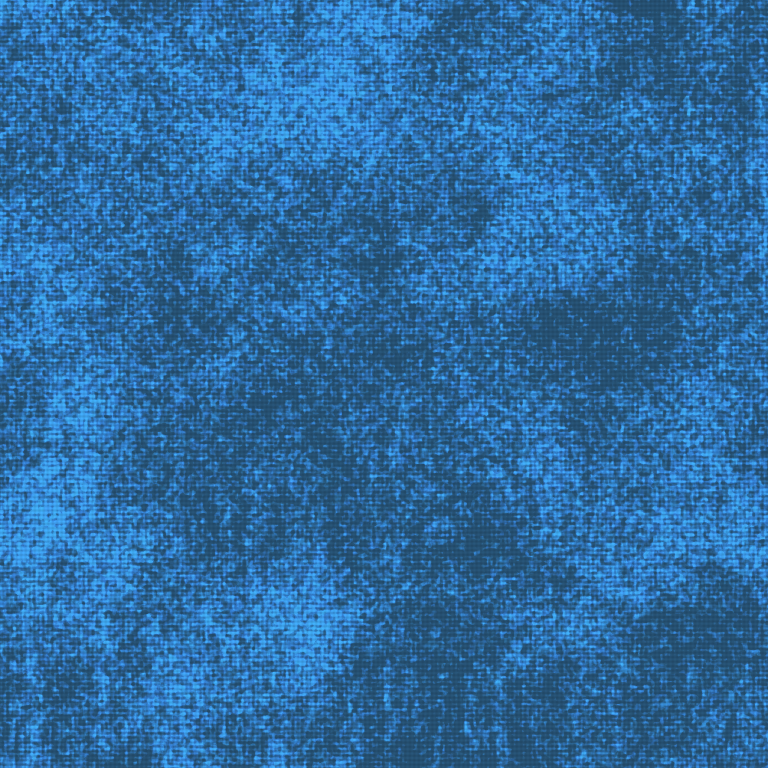
Give the GLSL for this texture, as a Shadertoy shader.

```glsl
// Worn blue woven cloth: cloudy patches of bright flecks, fine threads and faint vertical streaks.

#define THREADS 172.0        // threads across the canvas
#define FLECKS 235.0         // fleck cells across the canvas
#define CLOUDS 4.6           // large patches across the canvas
#define CLOUD_AMOUNT 0.56
#define FLECK_AMOUNT 0.74
#define STREAK_AMOUNT 0.30
#define WEAVE_AMOUNT 0.27
#define WEAVE_SHADE 0.055

const float TAU = 6.2831853;

// Three random values in 0..1 for one cell
vec3 hashCell(vec2 cell, float seed) {
    uvec3 h = uvec3(ivec3(vec3(cell, seed))) * 1664525u + 1013904223u;
    h.x += h.y * h.z; h.y += h.z * h.x; h.z += h.x * h.y;
    h ^= h >> 16u;
    h.x += h.y * h.z; h.y += h.z * h.x; h.z += h.x * h.y;
    return vec3(h >> 8u) / 16777216.0;
}

// Soft cellular noise: random cell values blended by distance, spread near 1 around 0
float cellNoise(vec2 p, float seed) {
    vec2 base = floor(p);
    float total = 0.0, weights = 0.0;
    for (int y = -1; y <= 1; y++)
    for (int x = -1; x <= 1; x++) {
        vec2 cell = base + vec2(x, y);
        vec3 rnd = hashCell(cell, seed);
        vec2 offset = cell + 0.1 + 0.8 * rnd.xy - p;
        float weight = exp(-6.0 * dot(offset, offset));
        total += weight * rnd.z;
        weights += weight;
    }
    return (total / weights - 0.5) * 4.5;
}

// Layered patches, from broad clouds down to small tufts
float cloudLayers(vec2 p) {
    mat2 turn = mat2(0.8, 0.6, -0.6, 0.8);
    float sum = 0.0, gain = 0.72;
    vec2 q = p * CLOUDS;
    for (int i = 0; i < 4; i++) {
        sum += gain * cellNoise(q, 3.0 + float(i));
        q = turn * q * 2.15 + 7.3;
        gain *= 0.72;
    }
    return sum;
}

// Flecks that run along the weft and along the warp
float fleckLayers(vec2 p) {
    float weft = cellNoise(p * FLECKS * vec2(0.62, 1.1), 11.0);
    float warp = cellNoise(p * FLECKS * vec2(1.1, 0.55), 12.0);
    float dots = cellNoise(p * FLECKS, 13.0);
    return 0.6 * weft + 0.55 * warp + 0.58 * dots;
}

// Long thin vertical wear lines, stronger in some regions
float streakLayers(vec2 p) {
    float thin = cellNoise(p * vec2(150.0, 9.0), 21.0);
    float wide = cellNoise(p * vec2(42.0, 5.0), 22.0);
    float region = clamp(0.9 + 0.5 * cellNoise(p * 2.7, 23.0), 0.25, 1.7);
    return region * (0.8 * thin + 0.55 * wide);
}

// Crossing threads with a slight wander
float weave(vec2 p) {
    vec2 wander = 0.5 * sin(p.yx * vec2(31.0, 23.0) + 3.0 * sin(p * 9.0));
    vec2 thread = sin(TAU * THREADS * p + wander);
    return 0.65 * thread.x + thread.y;
}

// Dye ramp: each stop sits in the middle of its share of the cloth
vec3 dyeColor(float level) {
    vec3 dyes[6] = vec3[6](
        vec3(0.145, 0.31, 0.44), vec3(0.17, 0.38, 0.56), vec3(0.17, 0.41, 0.65),
        vec3(0.20, 0.49, 0.75), vec3(0.20, 0.51, 0.82), vec3(0.24, 0.63, 0.92));
    float stops[6] = float[6](0.135, 0.405, 0.63, 0.78, 0.89, 0.965);
    vec3 color = dyes[0];
    for (int i = 1; i < 6; i++) {
        float blend = clamp((level - stops[i - 1]) / (stops[i] - stops[i - 1]), 0.0, 1.0);
        color = mix(color, dyes[i], blend);
    }
    return color;
}

void mainImage(out vec4 fragColor, in vec2 fragCoord) {
    vec2 p = fragCoord / iResolution.y;
    float threads = weave(p);

    // Wear is a bell-shaped sum; the logistic curve spreads it evenly over 0..1
    float wear = CLOUD_AMOUNT * cloudLayers(p)
               + FLECK_AMOUNT * fleckLayers(p)
               + STREAK_AMOUNT * streakLayers(p)
               + WEAVE_AMOUNT * threads;
    float level = 1.0 / (1.0 + exp(-1.7 * wear));
    vec3 color = dyeColor(level);

    // Thread relief and a small drift between violet and cyan blue
    color *= 1.0 + WEAVE_SHADE * threads;
    color.g += 0.012 * cellNoise(p * 120.0, 31.0) * level;
    fragColor = vec4(clamp(color, 0.0, 1.0), 1.0);
}
```
